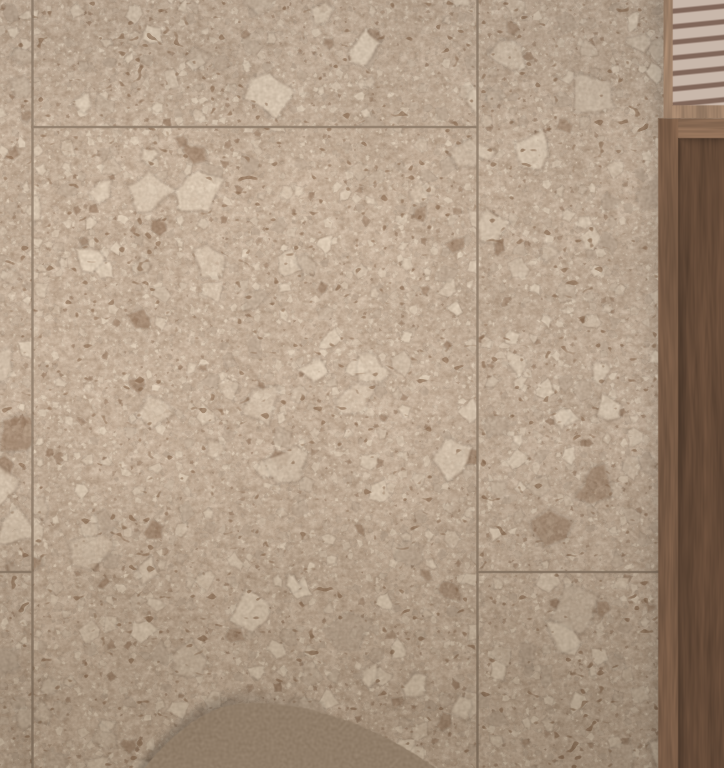
Write a Shadertoy shader that draws this texture.

```glsl
// Staggered beige terrazzo floor slabs with a wooden cabinet, a slatted tray and a rounded rug.

vec2 hash2(vec2 p) {
    vec3 q = fract(p.xyx * vec3(0.1031, 0.1030, 0.0973));
    q += dot(q, q.yzx + 33.33);
    return fract((q.xx + q.yz) * q.zy);
}

float gradientNoise(vec2 p) {
    vec2 i = floor(p), f = fract(p);
    vec2 u = f * f * f * (f * (f * 6.0 - 15.0) + 10.0);
    vec2 o = vec2(0, 1);
    float a = dot(hash2(i) * 2.0 - 1.0, f);
    float b = dot(hash2(i + o.yx) * 2.0 - 1.0, f - o.yx);
    float c = dot(hash2(i + o) * 2.0 - 1.0, f - o);
    float d = dot(hash2(i + 1.0) * 2.0 - 1.0, f - 1.0);
    return mix(mix(a, b, u.x), mix(c, d, u.x), u.y);
}

float fbm(vec2 p) {
    float sum = 0.0, amp = 0.6;
    for (int i = 0; i < 4; i++) {
        sum += amp * gradientNoise(p);
        p = mat2(1.6, 1.2, -1.2, 1.6) * p + 7.3;
        amp *= 0.55;
    }
    return sum;
}

// Scatters angular chips, one at most per grid cell, over the given colour
vec3 addChips(vec3 col, vec2 p, float scale, float density, float aa) {
    vec2 q = p * scale;
    q += 0.12 * vec2(gradientNoise(q * 2.3), gradientNoise(q * 2.3 + 41.0));
    for (int k = 0; k < 9; k++) {
        vec2 cell = floor(q) + vec2(k % 3 - 1, k / 3 - 1);
        vec2 pick = hash2(cell + scale);
        if (pick.x > density) continue;
        vec2 shape = hash2(cell + 71.7);
        vec2 d = q - cell - 0.2 - 0.6 * hash2(cell + 19.1);
        float radius = mix(0.16, 0.46, shape.x * shape.x);

        // Convex polygon from five jittered half planes
        float dist = -1.0;
        for (int s = 0; s < 5; s++) {
            vec2 jitter = hash2(cell * 1.7 + float(s) * 13.0);
            float angle = 6.2832 * (shape.y + (float(s) + 0.7 * jitter.x) / 5.0);
            dist = max(dist, dot(d, vec2(cos(angle), sin(angle))) - radius * (0.55 + 0.5 * jitter.y));
        }

        float tone = pick.y;
        vec3 chip = mix(vec3(0.69, 0.615, 0.54), vec3(0.83, 0.765, 0.685), smoothstep(0.1, 0.75, tone));
        chip = mix(chip, vec3(0.55, 0.44, 0.35), step(tone, 0.07));
        chip += 0.05 * gradientNoise(p * 130.0);
        float soft = aa * scale + 0.02;
        float rim = smoothstep(-soft, soft, dist) * smoothstep(0.09, 0.0, dist);
        col *= 1.0 - 0.07 * rim;
        col = mix(col, chip, smoothstep(soft, -soft, dist) * mix(0.45, 0.95, fract(tone * 7.0)));
    }
    return col;
}

vec3 stone(vec2 p, float aa) {
    vec3 col = vec3(0.73, 0.65, 0.57) + 0.07 * fbm(p * 9.0);
    col += 0.17 * fbm(p * vec2(75.0, 95.0)) * vec3(0.9, 1.0, 1.05);
    float scale = 150.0;
    for (int layer = 0; layer < 4; layer++) {
        col = addChips(col, p + float(layer) * 3.7, scale, 0.58 - 0.05 * float(layer), aa);
        scale *= 0.46;
    }
    // Rusty pits and fine grain
    float pits = smoothstep(0.3, 0.5, gradientNoise(p * vec2(85.0, 110.0)) + 0.35 * gradientNoise(p * 14.0));
    col = mix(col, vec3(0.5, 0.38, 0.28), 0.6 * pits);
    return col + 0.06 * gradientNoise(p * 230.0);
}

vec3 wood(vec2 p, vec3 tint) {
    float bend = 0.5 * gradientNoise(p * vec2(9.0, 3.0));
    float grain = fbm(vec2(p.x * 75.0 + 4.0 * bend, p.y * 4.0));
    return tint * (1.0 + 0.3 * grain + 0.12 * gradientNoise(p * vec2(300.0, 22.0)));
}

void mainImage(out vec4 fragColor, in vec2 fragCoord) {
    vec2 p = fragCoord / iResolution.y;
    float aa = 1.0 / iResolution.y;

    // Slabs twice as tall as wide, every other column shifted by half
    float width = 0.5794;
    float column = floor((p.x - 0.0423) / width);
    vec2 uv = vec2((p.x - 0.0423) / width - column,
                   (p.y - 0.8346) / (2.0 * width) + 0.5 * mod(column, 2.0));
    vec2 slab = vec2(column, floor(uv.y));
    uv.y = fract(uv.y);
    vec2 seed = hash2(slab + 50.0);
    vec3 col = stone(p + 20.0 + floor(seed * 40.0), aa) * (0.985 + 0.03 * seed.x);

    // Joints
    vec2 edge = min(uv, 1.0 - uv) * vec2(width, 2.0 * width);
    float joint = min(edge.x, edge.y);
    col = mix(col, vec3(0.54, 0.47, 0.40), 0.85 * smoothstep(0.0012 + aa, 0.0006, joint));

    // Light falling off to the bottom, the top and the cabinet
    float light = 1.04 - 0.17 * smoothstep(0.5, 0.0, p.y) - 0.06 * smoothstep(0.75, 1.0, p.y);
    light -= 0.05 * smoothstep(0.45, 0.85, p.x) + 0.1 * exp(-max(0.857 - p.x, 0.0) * 70.0);
    col *= mix(vec3(light), vec3(1.0, 0.985, 0.96) * light, smoothstep(0.5, 0.0, p.y));

    // Rounded rug with a soft shadow on its left
    float dx = p.x - 0.3255;
    float rug = 0.085 - dx * dx * (dx < 0.0 ? 4.5 : 1.45) - p.y;
    col *= 1.0 - 0.2 * smoothstep(-0.025, 0.0, rug) * smoothstep(0.12, -0.1, dx);
    vec3 rugColor = vec3(0.565, 0.49, 0.41) + 0.05 * gradientNoise(p * 210.0) - 0.2 * p.y * smoothstep(0.0, -0.1, dx);
    col = mix(col, rugColor, smoothstep(-0.002, 0.002, rug + 0.002 * gradientNoise(p * 150.0)));

    // Tray of pale slats behind a wooden rim
    float inTray = smoothstep(-aa, aa, p.x - 0.864) * step(0.846, p.y);
    vec3 tray = wood(p, vec3(0.60, 0.49, 0.40));
    float slat = abs(fract((p.y - 0.1 * p.x - 0.776) / 0.0203) - 0.5);
    vec3 slats = mix(vec3(0.79, 0.72, 0.67), vec3(0.50, 0.40, 0.35), smoothstep(0.26, 0.42, slat));
    tray = mix(tray, slats, smoothstep(-aa, aa, min(p.x - 0.876, p.y - 0.863)));
    col = mix(col, tray, inTray);

    // Cabinet: stile, top rail and recessed panel
    vec3 cabinet = wood(p, vec3(0.46, 0.35, 0.27));
    float rail = smoothstep(-aa, aa, min(p.y - 0.82, p.x - 0.883));
    cabinet = mix(cabinet, wood(p.yx, vec3(0.54, 0.42, 0.33)), rail);
    float inset = min(p.x - 0.883, 0.82 - p.y);
    vec3 panel = wood(p + 5.0, vec3(0.39, 0.29, 0.22)) * (1.0 - 0.25 * exp(-max(inset, 0.0) * 180.0));
    cabinet = mix(cabinet, panel, smoothstep(-aa, aa, inset));
    col = mix(col, cabinet, smoothstep(-aa, aa, min(p.x - 0.857, 0.846 - p.y)));

    fragColor = vec4(clamp(col, 0.0, 1.0), 1.0);
}
```
